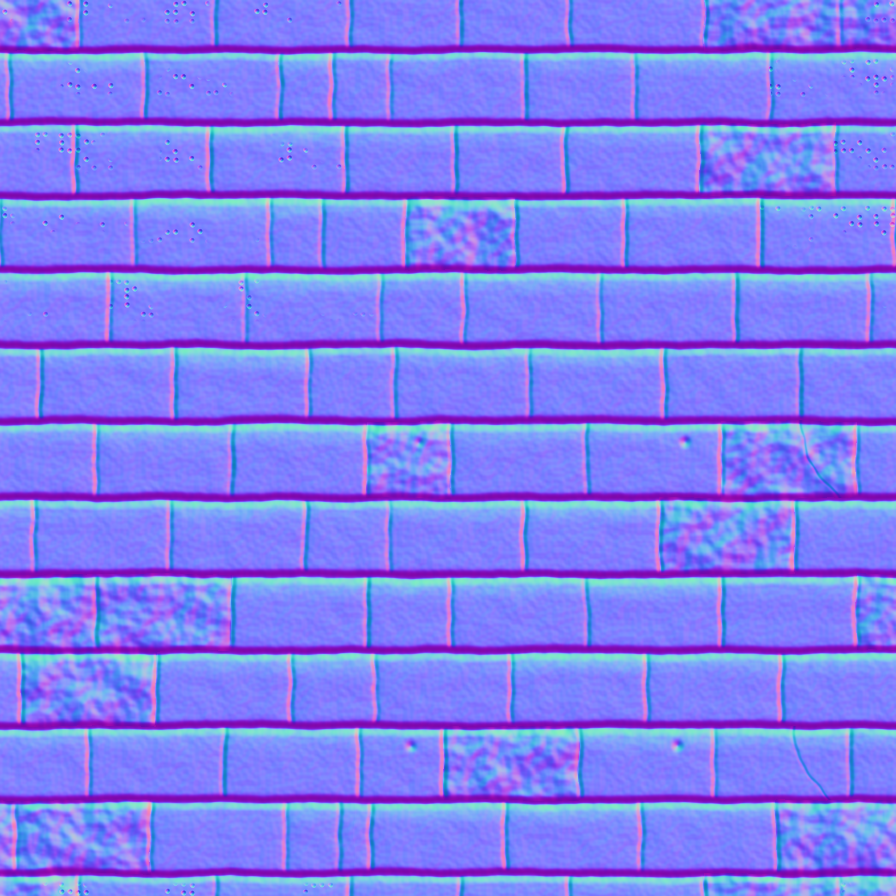
Give the GLSL for this texture map, as a Shadertoy shader.

```glsl
// Tangent-space normal map of a worn brick wall: twelve courses of about seven bricks.
// Surface slopes are summed from seam and joint profiles, chips, cracks and the
// finite differences of a wrapping gradient-noise relief, then packed as a normal.

const float TAU = 6.2831853;

vec2 hash2(vec2 p) {
    uvec2 q = uvec2(ivec2(p) + 64) * uvec2(1597u, 3812u);
    uint n = (q.x ^ q.y) * 747796u + q.x * 2891u + q.y;
    n = (n ^ (n >> 15)) * 277803u;
    n = (n ^ (n >> 13)) * 94531u;
    n ^= n >> 16;
    return vec2(n & 0xffffu, n >> 16) / 65535.0;
}

// Gradient noise over the unit square, wrapping after "cells" lattice cells.
float noise(vec2 uv, vec2 cells) {
    vec2 p = uv * cells, i = floor(p), f = p - i;
    vec2 w = f * f * f * (f * (f * 6.0 - 15.0) + 10.0);
    vec4 g;
    for (int k = 0; k < 4; k++) {
        vec2 corner = vec2(k & 1, k >> 1);
        float a = TAU * hash2(mod(i + corner, cells)).x;
        g[k] = dot(vec2(cos(a), sin(a)), f - corner);
    }
    return mix(mix(g.x, g.y, w.x), mix(g.z, g.w, w.x), w.y);
}

float bell(float x, float width) {
    return exp(-x * x / (width * width));
}

// Height of the brick face: fine grain, eroded patches and clustered pits.
float relief(vec2 uv, float rough, float pitted) {
    float h = 0.0004 * noise(uv, vec2(150.0)) + 0.0009 * noise(uv, vec2(44.0));
    h += rough * (0.003 * noise(uv, vec2(80.0)) + 0.009 * noise(uv, vec2(27.0)));
    vec2 cell = floor(uv * 110.0), rnd = hash2(mod(cell, 110.0) + 200.0);
    float r = length(fract(uv * 110.0) - 0.35 - 0.3 * rnd);
    float pit = step(0.62, rnd.x) * (1.0 - smoothstep(0.05, 0.35, r));
    return h - 0.0017 * pitted * pit;
}

void mainImage(out vec4 fragColor, in vec2 fragCoord) {
    vec2 uv = fragCoord / iResolution.xy;

    // Courses, counted downward; f runs from the top of a brick to its bottom.
    float down = 1.0 - uv.y;
    float v = down * 12.0 + 0.33 + 0.05 * sin(TAU * (down - 0.06));
    v += 0.035 * noise(uv, vec2(14.0, 12.0)) + 0.012 * noise(uv, vec2(60.0, 36.0));
    float f = fract(v), seam = v - round(v);
    int row = int(floor(v)) % 12;

    // Joints: full bricks with two shortened ones; some courses get an extra split.
    float starts[12] = float[](0.088, 0.010, 0.083, -0.001, 0.122, 0.043,
                               0.107, 0.038, 0.107, 0.023, 0.099, 0.017);
    int shortA = row == 3 ? 4 : 3;
    int shortB = row < 4 ? 4 + (row & 1) : 3;
    bool split = row == 1 || row == 3 || row == 11;
    float x = uv.x + 0.003 * noise(uv, vec2(10.0, 36.0));
    float joint = 1.0, left = 1.0;
    int jointId = 0, brick = 0;
    for (int i = 0; i < (split ? 8 : 7); i++) {
        float at = 0.151 * float(i) - 0.0285 * (float(i >= shortA) + float(i >= shortB));
        if (i == 7) at = 0.361;
        float t = x - starts[row] - at;
        float d = t - round(t);
        if (abs(d) < abs(joint)) { joint = d; jointId = i; }
        if (fract(t) < left) { left = fract(t); brick = i; }
    }
    vec2 brickRnd = hash2(vec2(brick + 20, row));
    vec2 jointRnd = hash2(vec2(jointId + 40, row));

    // Wear differs from brick to brick.
    float rough = 0.08 + step(0.87, brickRnd.x);
    float pitted = float(row < 5 && (brick < 2 || brick == 6));
    pitted *= smoothstep(0.1, 0.2, f) * (1.0 - smoothstep(0.5, 0.7, f));
    pitted *= smoothstep(0.0, 0.15, noise(uv, vec2(17.0, 23.0)));
    float e = 0.001, h = relief(uv, rough, pitted);
    vec2 slope = vec2(h - relief(uv + vec2(e, 0.0), rough, pitted),
                      h - relief(uv + vec2(0.0, e), rough, pitted)) / e;

    // Vertical joints: right-facing edge, left-facing edge and soft shoulders.
    float chip = 1.0 + 0.7 * noise(uv, vec2(40.0, 130.0));
    float side = (0.5 + 0.9 * jointRnd.x) * bell(joint + 0.0018, 0.0024)
               - (0.6 + 0.8 * jointRnd.y) * bell(joint - 0.0026, 0.0024);
    side -= sign(joint) * 0.16 * smoothstep(0.0, 0.003, abs(joint)) * exp(-abs(joint) / 0.009);
    slope.x += side * chip * (1.0 - bell(seam, 0.05));

    // Horizontal seams: dark lower edge, bright upper edge and its fading slope.
    float fray = 1.0 + 0.5 * noise(uv, vec2(90.0, 96.0));
    float lip = smoothstep(0.025, 0.06, f) * (1.0 - smoothstep(0.07, 0.17, f));
    float fade = smoothstep(0.03, 0.08, f) * (1.0 - smoothstep(0.08, 0.4, f));
    slope.y += fray * (0.85 * lip + (0.15 + 0.4 * brickRnd.y) * fade);
    slope.y -= 2.6 * bell(seam + 0.01, 0.044) + 0.12 * smoothstep(0.8, 1.0, f);

    // Drilled holes and a curved crack in two of the courses.
    if (row == 6 || row == 10) {
        if (brick == 2 || brick == 4) {
            vec2 q = vec2(left - (brick == 2 ? 0.059 : 0.11), (0.27 - f) / 12.0);
            slope -= 400.0 * q * exp(-dot(q, q) / 0.000025);
        }
        if (brick == 5) {
            float crack = left - 0.088 - 0.042 * f * f + 0.004 * noise(uv, vec2(50.0));
            slope.x += 0.3 * bell(crack + 0.002, 0.002) - 0.8 * bell(crack - 0.001, 0.0018);
        }
    }

    fragColor = vec4(0.5 + 0.5 * normalize(vec3(slope, 1.0)), 1.0);
}
```
